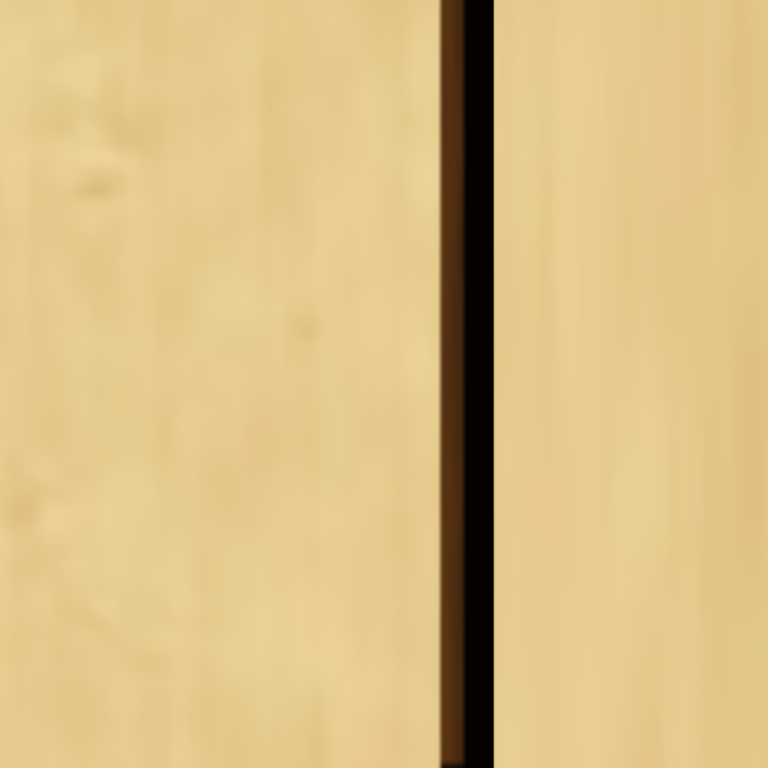
Give the GLSL for this texture, as a three.js fragment shader.

```glsl
#define WOOD vec3(0.902, 0.790, 0.553)
#define BEVEL vec3(0.315, 0.180, 0.065)
#define SHADOW vec3(0.014, 0.004, 0.0)
#define BEVEL_LEFT 0.574
#define SLOT_LEFT 0.604
#define SLOT_RIGHT 0.643
#define GRAIN 0.010
#define MOTTLE 0.017
#define FIGURE 0.038

varying vec2 vUv;

vec2 hash2(vec2 cell) {
  vec2 h = vec2(dot(cell, vec2(127.1, 311.7)), dot(cell, vec2(269.5, 183.3)));
  return fract(sin(h) * 43758.55);
}

// Signed cellular noise: one soft light or dark blob in each cell
float blobs(vec2 p) {
  vec2 cell = floor(p);
  float sum = 0.0;
  for (int y = -1; y <= 1; y++) {
    for (int x = -1; x <= 1; x++) {
      vec2 id = cell + vec2(float(x), float(y));
      vec2 d = p - id - hash2(id);
      float falloff = max(0.0, 1.0 - dot(d, d));
      sum += (hash2(id + 57.0).x * 2.0 - 1.0) * falloff * falloff;
    }
  }
  return sum;
}

float spot(vec2 p, vec2 center, vec2 size) {
  vec2 d = (p - center) / size;
  return exp(-dot(d, d));
}

// Fine vertical fibres from layered sines that drift slowly upward
float fibres(vec2 p) {
  float sum = 0.0;
  float weight = 0.5;
  float freq = 37.0;
  for (int i = 0; i < 4; i++) {
    float phase = float(i) * 2.1 + 1.4 * sin(p.y * 5.0 + float(i) * 1.7);
    sum += weight * sin(p.x * freq + phase);
    freq *= 1.83;
    weight *= 0.72;
  }
  return sum;
}

vec3 wood(vec2 p) {
  float rightBoard = step(SLOT_RIGHT, p.x);
  float leftBoard = 1.0 - rightBoard;

  // Long streaks on both boards, rounder mottling on the left
  float tone = GRAIN * fibres(p) * 0.6;
  tone += GRAIN * blobs(p * vec2(36.0, 3.5) + 11.0);
  tone += MOTTLE * blobs(p * vec2(9.0, 5.0) + 4.0) * mix(0.8, 0.45, rightBoard);
  tone += MOTTLE * blobs(p * vec2(24.0, 17.0) + 31.0) * 0.6 * leftBoard;

  // Curly figure gathered in three patches
  float patches = spot(p, vec2(0.13, 0.82), vec2(0.08, 0.13))
                + spot(p, vec2(0.05, 0.33), vec2(0.07, 0.08))
                + spot(p, vec2(0.17, 0.19), vec2(0.08, 0.06));
  tone += FIGURE * patches * blobs(vec2(p.x * 23.0 + p.y * 6.0, p.y * 32.0)) * leftBoard;
  tone += 0.03 * spot(p, vec2(0.135, 0.795), vec2(0.028, 0.012));
  tone -= 0.04 * spot(p, vec2(0.12, 0.75), vec2(0.025, 0.010));
  tone -= 0.025 * spot(p, vec2(0.40, 0.57), vec2(0.020, 0.016));

  // Broad pale bands and a darker far edge
  float band = (p.x - 0.77) / 0.035;
  tone += 0.012 * exp(-band * band) * rightBoard;
  tone -= 0.018 * smoothstep(0.82, 1.0, p.x);
  tone += 0.010 * spot(p, vec2(0.45, 0.75), vec2(0.06, 0.30));

  float warmth = 0.011 * blobs(p * vec2(11.0, 6.0) + 73.0) + 0.004 * rightBoard;
  return WOOD + tone * vec3(0.85, 1.0, 1.25) + warmth * vec3(0.3, -0.8, -0.4);
}

void main() {
  vec3 color = wood(vUv);

  // Lit bevel, with faint vertical variation
  float streak = 1.0 + 0.08 * blobs(vUv * vec2(120.0, 9.0));
  vec3 bevel = BEVEL * streak * mix(1.08, 0.88, smoothstep(BEVEL_LEFT, SLOT_LEFT, vUv.x));
  bevel *= mix(0.35, 1.0, smoothstep(0.0, 0.012, vUv.y));

  // Deep slot between the boards
  float slot = smoothstep(SLOT_LEFT - 0.005, SLOT_LEFT + 0.005, vUv.x);
  vec3 gap = mix(bevel, SHADOW, slot);
  float inside = smoothstep(BEVEL_LEFT - 0.005, BEVEL_LEFT + 0.004, vUv.x)
               * (1.0 - smoothstep(SLOT_RIGHT - 0.0015, SLOT_RIGHT + 0.0015, vUv.x));

  gl_FragColor = vec4(mix(color, gap, inside), 1.0);
}
```
